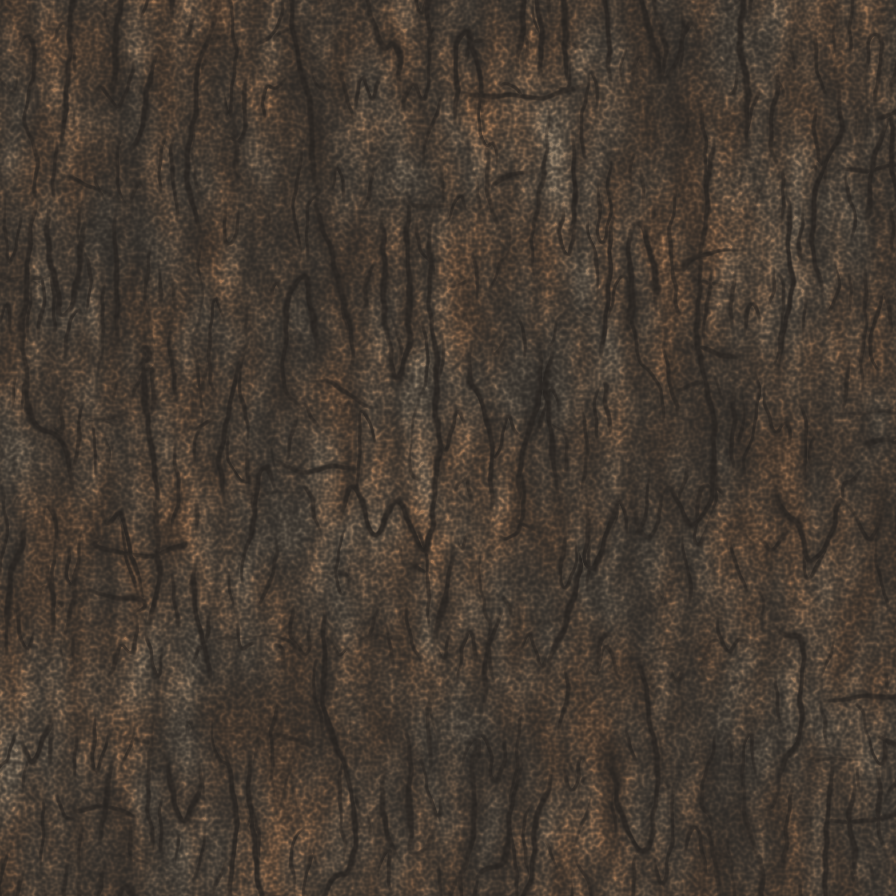
A Shadertoy shader for this texture:

```glsl
// Colours: deepest tone, and the tint added by light on grey or rusty bark
const vec3 BASE_DARK = vec3(0.152, 0.142, 0.133);
const vec3 TINT_GREY = vec3(0.93, 0.80, 0.63);
const vec3 TINT_RUST = vec3(1.09, 0.72, 0.43);
const vec3 CRACK_COLOR = vec3(0.165, 0.148, 0.134);
const float LIGHT = 0.124;

// Feature frequencies, in cycles per canvas
const vec2 PATCH_FREQ = vec2(7.0, 3.0);
const vec2 STREAK_FREQ = vec2(34.0, 6.0);
const vec2 FLAKE_FREQ = vec2(55.0, 24.0);
const vec2 DEEP_FREQ = vec2(20.0, 3.8);
const vec2 FINE_FREQ = vec2(37.0, 8.0);
const vec2 CROSS_FREQ = vec2(6.0, 22.0);
const float GRAIN_FREQ = 225.0;

// Crack half widths, in canvas units
const float DEEP_WIDTH = 0.0036;
const float FINE_WIDTH = 0.0022;
const float CROSS_WIDTH = 0.0032;
const float EDGE_SOFTNESS = 0.0012;
const float GRAIN_STRENGTH = 0.92;

vec2 gradientAt(vec2 cell) {
    uvec2 k = uvec2(ivec2(cell));
    uint h = k.x * 1597334677u ^ k.y * 3812015801u;
    h = (h ^ (h >> 15)) * 2246822519u;
    h = (h ^ (h >> 13)) * 3266489917u;
    h ^= h >> 16;
    float angle = float(h & 65535u) * 6.2831853 / 65536.0;
    return vec2(cos(angle), sin(angle));
}

// Gradient noise, roughly -1 to 1
float noise(vec2 p) {
    vec2 i = floor(p), f = p - i;
    vec2 u = f * f * f * (f * (f * 6.0 - 15.0) + 10.0);
    vec2 x = vec2(1.0, 0.0), y = vec2(0.0, 1.0);
    float bottom = mix(dot(gradientAt(i), f), dot(gradientAt(i + x), f - x), u.x);
    float top = mix(dot(gradientAt(i + y), f - y), dot(gradientAt(i + 1.0), f - 1.0), u.x);
    return 1.4 * mix(bottom, top, u.y);
}

// Approximate distance to the zero contour of stretched noise
float crackDistance(vec2 p, vec2 freq, float seed) {
    const float STEP = 0.0008;
    float n = noise(p * freq + seed);
    float dx = noise((p + vec2(STEP, 0.0)) * freq + seed) - n;
    float dy = noise((p + vec2(0.0, STEP)) * freq + seed) - n;
    return abs(n) * STEP / max(length(vec2(dx, dy)), 0.0001);
}

// Crack coverage in x, soft shadow around it in y; gate breaks the lines
vec2 crack(vec2 p, vec2 freq, float width, float gate, float seed) {
    float d = crackDistance(p, freq, seed);
    float open = smoothstep(gate, gate + 0.45, noise(p * freq * vec2(0.8, 1.7) + seed + 31.7));
    float w = width * (0.35 + 0.65 * open);
    float line = 1.0 - smoothstep(w * 0.35, w + EDGE_SOFTNESS, d);
    return vec2(line, exp(-d / (width * 2.2))) * open;
}

void mainImage(out vec4 fragColor, in vec2 fragCoord) {
    vec2 p = fragCoord / iResolution.y;

    // Wobble that makes cracks and fibres wander
    vec2 q = p;
    q.x += 0.007 * noise(p * vec2(13.0, 15.0) + 3.3);
    q.x += 0.0028 * noise(p * vec2(50.0, 46.0) + 8.1);
    q.y += 0.006 * noise(p * vec2(30.0, 18.0) + 17.4);

    // Light and dark layers, from broad patches to grain
    float patches = noise(p * PATCH_FREQ + 5.2) + 0.5 * noise(p * PATCH_FREQ * 2.3 + 9.6);
    float streaks = noise(q * STREAK_FREQ + 41.3);
    float flakes = noise(q * FLAKE_FREQ + 23.9);
    float grain = 0.8 * noise(p * GRAIN_FREQ) + 0.6 * noise(p * GRAIN_FREQ * 0.57 + 71.5);

    // Cracks along the trunk, and a few short ones across it
    vec2 deep = crack(q, DEEP_FREQ, DEEP_WIDTH, -0.22, 12.4);
    vec2 fine = crack(q, FINE_FREQ, FINE_WIDTH, -0.12, 57.8);
    vec2 across = crack(q, CROSS_FREQ, CROSS_WIDTH, 0.22, 88.1);
    float cracks = max(deep.x, max(0.8 * fine.x, 0.85 * across.x));
    float shadow = max(deep.y, max(0.6 * fine.y, across.y));

    // Bark colour: skewed brightness with rusty and grey areas
    float tone = 0.5 * patches + 0.55 * streaks + 0.45 * flakes
               + GRAIN_STRENGTH * grain - 0.5 * shadow + 0.08;
    float rust = 0.5 + 0.55 * noise(p * vec2(9.0, 5.0) + 63.7)
               + 0.55 * noise(q * vec2(30.0, 13.0) + 35.1) + 0.3 * grain;
    vec3 tint = mix(TINT_GREY, TINT_RUST, clamp(rust, 0.0, 1.0));
    vec3 color = BASE_DARK + tint * LIGHT * exp(min(tone, 1.25));

    color = mix(color, CRACK_COLOR * (1.0 + 0.12 * grain), 0.88 * cracks);
    fragColor = vec4(color, 1.0);
}
```
